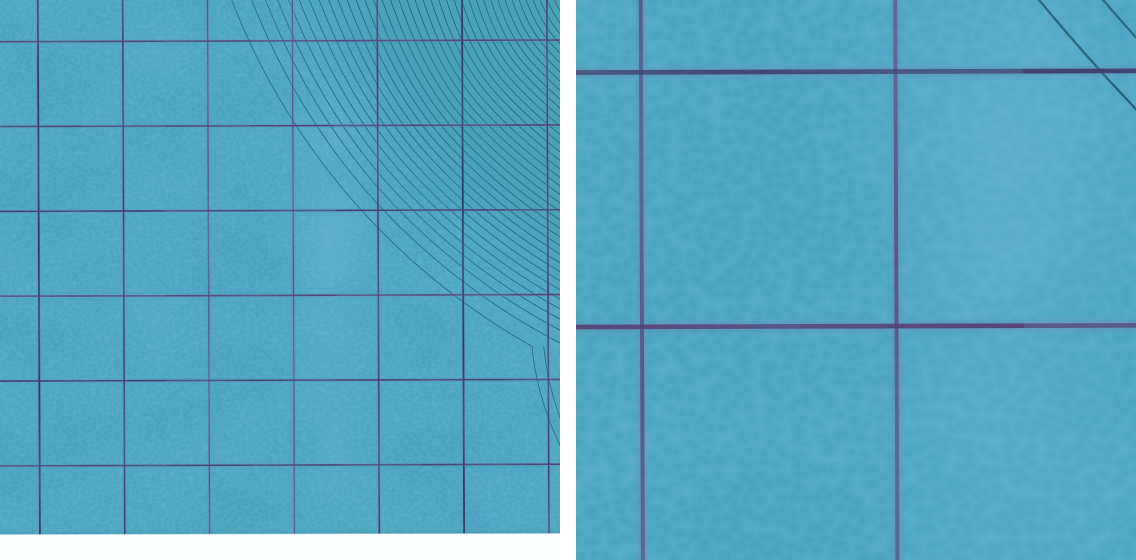
Left: the whole. Right: its middle third, enlarged.
Write a Shadertoy shader that draws this pattern.

```glsl
// Blue drafting paper: a violet grid, a sweep of fine dark arcs and a white lower margin.

// Colours
const vec3 PAPER = vec3(0.318, 0.662, 0.765);
const vec3 STAIN = vec3(0.42, 0.72, 0.82);
const vec3 SHADE = vec3(0.255, 0.615, 0.675);
const vec3 VIOLET = vec3(0.34, 0.25, 0.46);
const vec3 NAVY = vec3(0.15, 0.21, 0.36);
const vec3 HALO = vec3(0.44, 0.53, 0.69);
const vec3 ARC_INK = vec3(0.09, 0.31, 0.38);
const vec3 MARGIN = vec3(0.99, 1.0, 1.0);

// Grid and margin
const float CELL = 0.1515;
const vec2 GRID_ORIGIN = vec2(0.0715, 0.168);
const vec2 GRID_SKEW = vec2(-0.004, 0.003);
const float GRID_HALF_WIDTH = 0.0014;
const float HALO_WIDTH = 0.0029;
const float HEAVY_EVERY = 5.0;
const float MARGIN_TOP = 0.0456;

// Arcs and the small fan where they end
const vec2 ARC_CENTRE = vec2(1.543, 1.4375);
const float ARC_RADIUS = 1.211;
const float ARC_SPACING = 0.0138;
const float ARC_HALF_WIDTH = 0.0007;
const vec2 FAN_START = vec2(0.95, 0.3815);
const float FAN_STEP = 0.021;
const int FAN_COUNT = 2;

// Paper wear
const float GRAIN_SCALE = 150.0;
const float GRAIN_AMOUNT = 0.05;

vec2 hash2(vec2 p) {
    vec3 q = fract(p.xyx * vec3(0.1031, 0.103, 0.0973));
    q += dot(q, q.yzx + 33.33);
    return fract((q.xx + q.yz) * q.zy);
}

// Distance to the nearest scattered point
float cellular(vec2 p) {
    vec2 cell = floor(p), f = p - cell;
    float nearest = 2.0;
    for (int j = -1; j <= 1; j++)
        for (int i = -1; i <= 1; i++) {
            vec2 o = vec2(i, j);
            nearest = min(nearest, length(o + hash2(cell + o) - f));
        }
    return nearest;
}

// Broad mottling from layered sines
float mottle(vec2 p) {
    float sum = 0.0, amp = 0.5;
    for (int i = 0; i < 4; i++) {
        sum += amp * sin(p.x + 1.7 * sin(p.y)) * cos(p.y + 1.3 * sin(p.x));
        p = mat2(1.5, 1.1, -1.1, 1.5) * p + 2.3;
        amp *= 0.6;
    }
    return sum;
}

float blob(vec2 p, vec2 centre, vec2 size) {
    vec2 q = (p - centre) / size;
    return exp(-dot(q, q));
}

// Antialiased coverage of a line that may be thinner than a pixel
float stroke(float d, float halfWidth, float pixel) {
    return clamp((halfWidth - abs(d)) / pixel + 0.5, 0.0, min(1.0, 2.0 * halfWidth / pixel));
}

// Arc number, from 0 at the outer edge and negative outside; spacing tightens inward
float arcIndex(vec2 p) {
    vec2 q = p - ARC_CENTRE;
    float depth = ARC_RADIUS - length(q);
    float inner = max(depth, 0.0);
    float sweep = atan(-q.y, -q.x);
    float tight = 1.0 + 0.2 * smoothstep(0.35, 0.75, sweep);
    float growth = inner * (inner + 0.03) / (inner + 0.12);
    return tight * (growth + 0.25 * min(depth, 0.0)) / ARC_SPACING;
}

void mainImage(out vec4 fragColor, in vec2 fragCoord) {
    vec2 p = fragCoord / iResolution.y;
    float pixel = 1.0 / iResolution.y;

    // Paper with grain and pale stains
    float wear = mottle(p * vec2(9.0, 13.0));
    float grain = cellular(p * GRAIN_SCALE * vec2(0.8, 1.0)) - 0.47;
    vec3 col = PAPER + vec3(1.0, 0.7, 0.6) * (0.016 * wear + GRAIN_AMOUNT * grain);
    float stain = blob(p, vec2(0.59, 0.57), vec2(0.055, 0.20))
                + 0.7 * blob(p, vec2(0.595, 0.185), vec2(0.028, 0.045));
    col = mix(col, STAIN, 0.4 * stain * (0.8 + 0.4 * wear));

    // Arcs, drawn only from the outer edge inward
    float index = arcIndex(p);
    float slope = max(length(vec2(dFdx(index), dFdy(index))) / pixel, 1.0);
    float arcDist = (fract(index + 0.5) - 0.5) / slope;
    float inside = step(-0.5, index);
    float ended = step(index, 0.5) * step(FAN_START.x, p.x);
    col = mix(col, SHADE, 0.55 * smoothstep(2.0, 17.0, index));
    float arcs = stroke(arcDist, ARC_HALF_WIDTH, pixel) * inside * (1.0 - ended);

    // Fan of steep curves below the arcs
    float drop = FAN_START.y - p.y;
    for (int i = 0; i < FAN_COUNT; i++) {
        float x = FAN_START.x + FAN_STEP * float(i) + drop * (0.093 + 1.07 * drop);
        float d = (p.x - x) / length(vec2(1.0, 0.093 + 2.14 * drop));
        arcs = max(arcs, stroke(d, ARC_HALF_WIDTH, pixel) * step(0.0, drop));
    }
    col = mix(col, ARC_INK, arcs * (0.7 + 0.15 * wear));

    // Grid, with every fifth upright heavier
    vec2 g = (p - GRID_ORIGIN - GRID_SKEW * p.yx) / CELL;
    vec2 line = floor(g + 0.5);
    vec2 d = (g - line) * CELL;
    float heavy = 0.5 + 0.5 * cos(6.2832 * line.x / HEAVY_EVERY);
    vec2 halo = exp(-d * d / (HALO_WIDTH * HALO_WIDTH));
    col = mix(col, HALO, 0.5 * max(halo.x, halo.y));
    float upright = stroke(d.x, GRID_HALF_WIDTH * (0.8 + 0.35 * heavy), pixel);
    float level = stroke(d.y, GRID_HALF_WIDTH, pixel);
    float fade = 0.8 + 0.12 * sin(p.x * 17.0 + p.y * 23.0 + line.x * 2.0);
    col = mix(col, mix(VIOLET, NAVY, 0.8 * heavy), upright * fade * (0.75 + 0.3 * heavy));
    col = mix(col, mix(VIOLET, NAVY, 0.3 + 0.25 * sin(line.y * 2.4)), level * fade);

    // White margin with a soft paper edge
    float edge = p.y - MARGIN_TOP - 0.002 * p.x;
    col *= 1.0 - 0.1 * exp(-abs(edge) / 0.003);
    col = mix(MARGIN, col, smoothstep(-1.0, 1.0, edge / max(pixel, 0.0015)));
    fragColor = vec4(clamp(col, 0.0, 1.0), 1.0);
}
```
